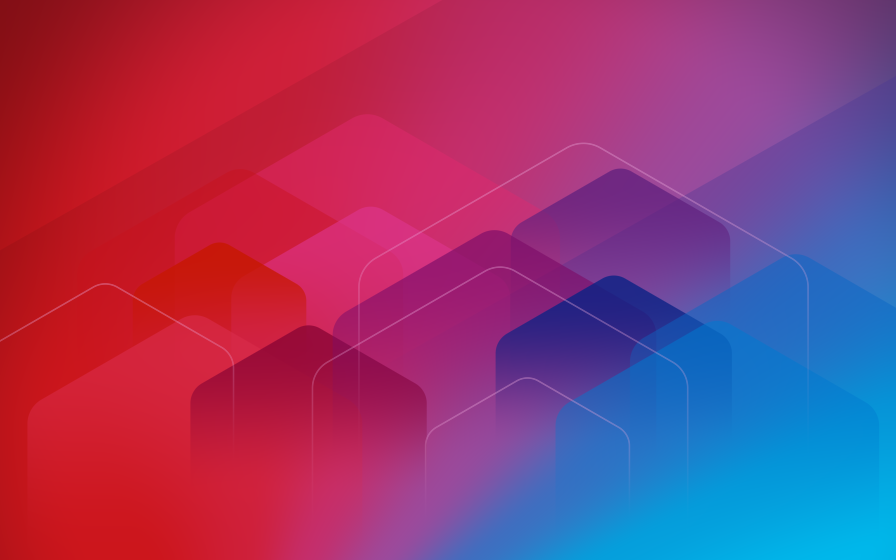
Reproduce this background procedurally as a WebGL 2 fragment shader.

```glsl
#version 300 es
precision highp float;
// Soft hexagonal tiles over a red to violet to cyan gradient.
// The gradient fans out towards the top; each tile is a rounded hexagon roof
// with straight walls that dissolves downwards. Units: canvas height = 1.
uniform vec2 u_resolution;
out vec4 outColor;

// Signed distance to a rounded, point-up hexagon whose walls run on below.
float tileDistance(vec2 p, vec2 apex, float halfWidth) {
    float corner = 0.02 + 0.1 * halfWidth;
    float r = halfWidth - corner;
    vec2 q = p - apex + vec2(0.0, 1.1547 * r + corner);
    q = vec2(max(q.y, 0.0), abs(q.x));
    vec2 k = vec2(-0.866025, 0.5);
    q -= 2.0 * min(dot(k, q), 0.0) * k;
    q -= vec2(clamp(q.x, -0.57735 * r, 0.57735 * r), r);
    return length(q) * sign(q.y) - corner;
}

// Opacity lost on the way down from the apex.
float fadeDown(vec2 p, vec2 apex, float halfWidth) {
    return 1.0 - smoothstep(0.15, 1.45, (apex.y - p.y) / halfWidth);
}

void fillTile(inout vec3 color, vec2 p, vec2 apex, float halfWidth, vec3 tint, float alpha) {
    float px = 0.7 / u_resolution.y;
    float inside = 1.0 - smoothstep(-px, px, tileDistance(p, apex, halfWidth));
    color = mix(color, tint, alpha * inside * fadeDown(p, apex, halfWidth));
}

void strokeTile(inout vec3 color, vec2 p, vec2 apex, float halfWidth) {
    float d = abs(tileDistance(p, apex, halfWidth));
    float line = 1.0 - smoothstep(0.0005, 0.0005 + 1.1 / u_resolution.y, d);
    color = mix(color, vec3(0.92, 0.66, 0.86), 0.36 * line * fadeDown(p, apex, halfWidth));
}

// Fan-shaped colour ramp, darkened towards the upper corners.
vec3 backdrop(vec2 p) {
    float t = (p.x - 0.417) / mix(1.0, 3.9, p.y);
    vec3 color = mix(vec3(0.80, 0.085, 0.11), vec3(0.81, 0.125, 0.23), smoothstep(-0.16, 0.05, t));
    color = mix(color, vec3(0.77, 0.18, 0.42), smoothstep(0.02, 0.14, t));
    color = mix(color, vec3(0.61, 0.29, 0.61), smoothstep(0.12, 0.28, t));
    color = mix(color, vec3(0.25, 0.43, 0.75), smoothstep(0.26, 0.43, t));
    color = mix(color, vec3(0.02, 0.62, 0.86), smoothstep(0.40, 0.66, t));
    color = mix(color, vec3(0.0, 0.72, 0.92), smoothstep(0.6, 1.1, t));
    float away = length(p - vec2(0.85, 0.25));
    return color * (1.0 - 0.36 * smoothstep(0.72, 1.15, away));
}

// Long diagonal edge at 30 degrees with a shadow fading below it.
float diagonalShadow(vec2 p, float leftHeight, float reach) {
    float depth = (leftHeight + 0.566 * p.x - p.y) * 0.87;
    float px = 0.7 / u_resolution.y;
    return smoothstep(-px, px, depth) * (1.0 - smoothstep(0.0, reach, depth));
}

void main() {
    vec2 p = gl_FragCoord.xy / u_resolution.y;
    vec3 color = backdrop(p);
    color *= 1.0 - 0.07 * diagonalShadow(p, 0.553, 0.3);
    color = mix(color, vec3(0.28, 0.21, 0.58),
                0.34 * smoothstep(0.6, 1.1, p.x) * diagonalShadow(p, -0.041, 0.3));

    // Warm tiles
    fillTile(color, p, vec2(0.656, 0.796), 0.344, vec3(0.88, 0.16, 0.43), 0.48);
    fillTile(color, p, vec2(0.429, 0.698), 0.291, vec3(0.78, 0.06, 0.10), 0.42);
    fillTile(color, p, vec2(0.662, 0.631), 0.249, vec3(0.87, 0.21, 0.56), 0.62);
    fillTile(color, p, vec2(0.392, 0.567), 0.155, vec3(0.78, 0.09, 0.01), 0.85);
    fillTile(color, p, vec2(0.348, 0.437), 0.299, vec3(0.85, 0.17, 0.29), 0.65);
    fillTile(color, p, vec2(0.551, 0.419), 0.211, vec3(0.53, 0.01, 0.20), 0.75);

    // Violet and blue tiles
    fillTile(color, p, vec2(1.108, 0.699), 0.196, vec3(0.37, 0.12, 0.49), 0.75);
    fillTile(color, p, vec2(0.883, 0.589), 0.289, vec3(0.49, 0.05, 0.41), 0.68);
    fillTile(color, p, vec2(1.096, 0.508), 0.211, vec3(0.04, 0.13, 0.52), 0.80);
    fillTile(color, p, vec2(1.421, 0.546), 0.296, vec3(0.04, 0.40, 0.77), 0.52);
    fillTile(color, p, vec2(1.281, 0.427), 0.289, vec3(0.0, 0.47, 0.81), 0.55);

    // Thin outlines
    strokeTile(color, p, vec2(1.042, 0.744), 0.401);
    strokeTile(color, p, vec2(0.893, 0.523), 0.335);
    strokeTile(color, p, vec2(0.942, 0.325), 0.182);
    strokeTile(color, p, vec2(0.188, 0.493), 0.229);

    outColor = vec4(color, 1.0);
}
```
